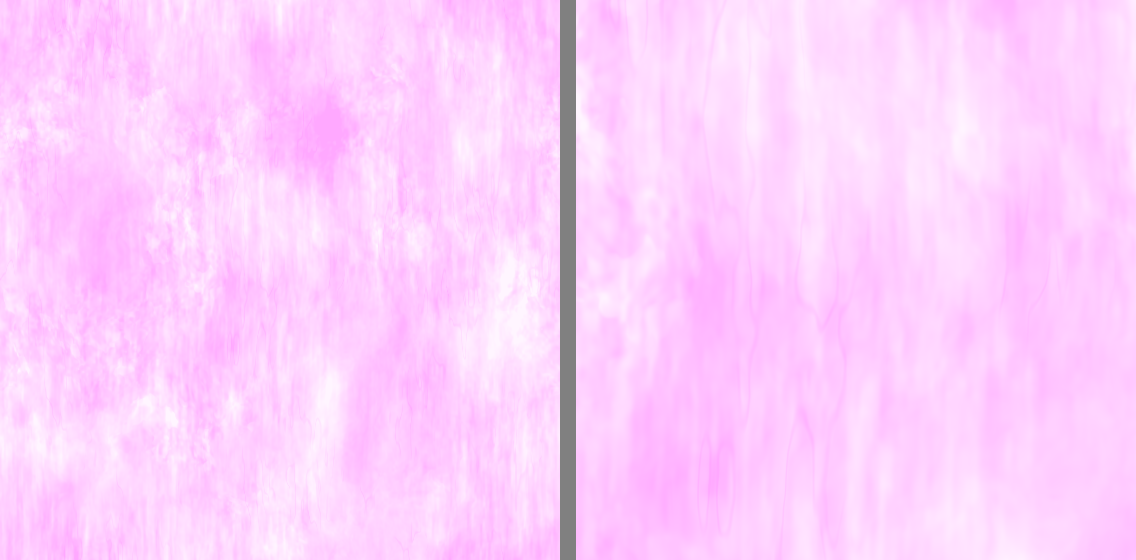
Left: the whole. Right: its middle third, enlarged.
This texture is drawn by a three.js fragment shader. Its source:

```glsl
// Weathered pink plaster: mottled warped clouds crossed by vertical washes,
// with short brushed streaks, thin drips and patches of pale ragged flakes.
// All layers are value noise on wrapped lattices, so the square tiles.

varying vec2 vUv;

float hash(vec2 cell, float seed) {
  return fract(sin(dot(cell, vec2(127.1, 311.7)) + seed * 17.3) * 43758.5453);
}

// Value noise whose lattice repeats after "period" cells.
float wrappedNoise(vec2 p, vec2 period, float seed) {
  vec2 cell = floor(p);
  vec2 f = fract(p);
  f = f * f * (3.0 - 2.0 * f);
  vec2 lo = mod(cell, period);
  vec2 hi = mod(cell + 1.0, period);
  float bottom = mix(hash(lo, seed), hash(vec2(hi.x, lo.y), seed), f.x);
  float top = mix(hash(vec2(lo.x, hi.y), seed), hash(hi, seed), f.x);
  return mix(bottom, top, f.y);
}

// Sum of octaves, normalised to 0..1; "repeats" must be whole numbers.
float fbm(vec2 uv, vec2 repeats, int octaves, float gain, float seed) {
  float sum = 0.0;
  float total = 0.0;
  float weight = 1.0;
  for (int i = 0; i < 6; i++) {
    if (i >= octaves) break;
    sum += weight * wrappedNoise(uv * repeats, repeats, seed + float(i));
    total += weight;
    weight *= gain;
    repeats *= 2.0;
  }
  return sum / total;
}

void main() {
  vec2 uv = vUv;

  // Bend the coordinates to hide the lattice and fray the shapes.
  vec2 bend = vec2(fbm(uv, vec2(7.0, 6.0), 5, 0.6, 11.0),
                   fbm(uv, vec2(7.0, 6.0), 5, 0.6, 23.0)) - 0.5;
  vec2 cloudUv = uv + bend * vec2(0.09, 0.12);
  vec2 streakUv = uv + bend * vec2(0.012, 0.10);

  // Broad tone: clouds and vertical washes.
  float clouds = fbm(cloudUv, vec2(7.0, 5.0), 6, 0.6, 31.0);
  float washes = fbm(streakUv, vec2(12.0, 4.0), 4, 0.6, 43.0);

  // Short brushed streaks, stronger in some areas than in others.
  float streakArea = smoothstep(0.35, 0.65, fbm(uv, vec2(6.0, 5.0), 3, 0.5, 53.0));
  float streaks = fbm(streakUv, vec2(64.0, 12.0), 3, 0.8, 61.0);

  // Thin darker drips along the ridges of a stretched noise.
  float ridge = abs(fbm(streakUv, vec2(44.0, 9.0), 3, 0.6, 71.0) - 0.5);
  float dripArea = smoothstep(0.48, 0.68, fbm(uv, vec2(11.0, 8.0), 3, 0.5, 79.0));
  float drips = (1.0 - smoothstep(0.0, 0.04, ridge)) * dripArea;

  // Mottled grain and crisp pale flakes where the plaster has worn.
  float grain = fbm(uv + bend * 0.04, vec2(52.0, 36.0), 3, 0.85, 83.0);
  float wornArea = smoothstep(0.46, 0.68, fbm(cloudUv, vec2(6.0, 5.0), 5, 0.55, 97.0));
  float flakes = smoothstep(0.5, 0.6, fbm(uv + bend * 0.06, vec2(28.0, 20.0), 4, 0.7, 103.0));

  float tone = 0.50
    + 1.18 * (clouds - 0.5)
    + 0.80 * (washes - 0.5)
    + mix(0.22, 0.72, streakArea) * (streaks - 0.5)
    + mix(0.22, 0.75, wornArea) * (grain - 0.5)
    + 0.20 * (flakes - 0.25) * wornArea
    - 0.15 * drips;

  vec3 deepPink = vec3(1.0, 0.66, 1.0);
  vec3 palePink = vec3(1.0, 0.96, 1.0);
  gl_FragColor = vec4(mix(deepPink, palePink, clamp(tone, 0.0, 1.0)), 1.0);
}
```
